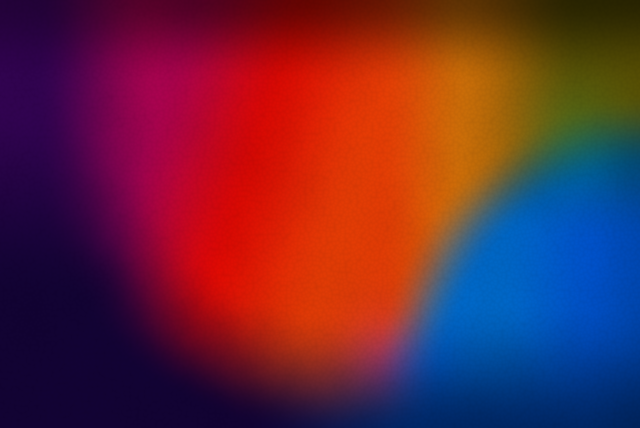
A Shadertoy shader for this background:

```glsl
// Soft spectrum backdrop: violet to amber haze with a blue dome at the lower right, over fine leathery grain.

// Lengths are in canvas heights, origin at the lower left.
const vec3 VIOLET  = vec3(0.19, 0.01, 0.31);
const vec3 MAGENTA = vec3(0.64, 0.01, 0.30);
const vec3 RED     = vec3(0.84, 0.03, 0.01);
const vec3 EMBER   = vec3(0.87, 0.23, 0.02);
const vec3 AMBER   = vec3(0.78, 0.42, 0.03);
const vec3 OLIVE   = vec3(0.34, 0.30, 0.01);
const vec3 INDIGO  = vec3(0.07, 0.01, 0.20);
const vec3 NAVY    = vec3(0.00, 0.15, 0.39);
const vec3 AZURE   = vec3(0.00, 0.39, 0.75);
const vec3 COBALT  = vec3(0.00, 0.31, 0.77);
const vec3 TEAL    = vec3(0.03, 0.29, 0.38);
const vec3 GREEN_GLOW  = vec3(-0.03, 0.10, 0.08);
const vec3 VIOLET_GLOW = vec3(-0.05, 0.00, 0.20);

const vec2  DOME_CENTER = vec2(1.56, 0.10);
const float DOME_RADIUS = 0.59;
const vec2  LIT_CENTER  = vec2(0.80, 0.62);
const vec2  LIT_RADII   = vec2(0.60, 0.54);
const float RED_SLANT   = 0.32;
const float GRAIN_SCALE = 115.0;
const float GRAIN_DEPTH = 0.06;
const float MOTTLE_DEPTH = 0.035;

vec2 hash2(vec2 cell) {
    vec3 q = fract(cell.xyx * vec3(0.1031, 0.1030, 0.0973));
    q += dot(q, q.yzx + 33.33);
    return fract((q.xx + q.yz) * q.zy);
}

// Distance to the nearest scattered cell point
float cellular(vec2 p) {
    vec2 cell = floor(p), f = fract(p);
    float nearest = 2.0;
    for (int y = -1; y <= 1; y++)
    for (int x = -1; x <= 1; x++) {
        vec2 offset = vec2(x, y);
        nearest = min(nearest, length(offset + hash2(cell + offset) - f));
    }
    return nearest;
}

// Cloudy mottling from rotated, warped sines
float mottle(vec2 p) {
    float sum = 0.0, amplitude = 0.5;
    p *= 9.0;
    for (int i = 0; i < 5; i++) {
        sum += amplitude * sin(p.x + 1.3 * sin(p.y)) * cos(p.y + 0.7);
        p = mat2(1.2, 1.3, -1.3, 1.2) * p + 1.9;
        amplitude *= 0.65;
    }
    return sum;
}

float glow(vec2 p, vec2 center, float radius) {
    vec2 d = (p - center) / radius;
    return exp(-dot(d, d));
}

// Horizontal spectrum; its red band leans left toward the bottom
vec3 warmSpectrum(vec2 p) {
    float slanted = p.x + RED_SLANT * (0.78 - p.y);
    vec3 c = mix(VIOLET, MAGENTA, smoothstep(0.08, 0.38, p.x));
    c = mix(c, RED,   smoothstep(0.36, 0.66, slanted));
    c = mix(c, EMBER, smoothstep(0.60, 0.92, slanted));
    c = mix(c, AMBER, smoothstep(0.88, 1.10, p.x));
    return mix(c, OLIVE, smoothstep(1.06, 1.36, p.x));
}

vec3 domeColor(vec2 p) {
    vec3 c = mix(AZURE, COBALT, smoothstep(1.15, 1.40, p.x));
    c = mix(c, TEAL, smoothstep(0.43, 0.72, p.y));
    c = mix(c, NAVY, 1.0 - smoothstep(-0.02, 0.30, p.y));
    return c * (1.0 - 0.12 * smoothstep(1.36, 1.52, p.x));
}

void mainImage(out vec4 fragColor, in vec2 fragCoord) {
    vec2 p = fragCoord / iResolution.y;
    float clouds = mottle(p);
    vec2 q = p + 0.006 * clouds;

    // Warm haze, dimmed along the top
    vec3 color = warmSpectrum(q);
    float topDim = mix(0.72, 0.46, smoothstep(0.0, 0.5, p.x));
    color *= mix(1.0, topDim, smoothstep(0.80, 1.01, q.y));

    // Dark floor and lower left corner
    vec3 floorColor = mix(INDIGO, NAVY, smoothstep(0.55, 1.0, p.x));
    float shadow = smoothstep(0.65, 1.20, length((q - LIT_CENTER) / LIT_RADII));
    shadow *= 1.0 - smoothstep(0.30, 0.78, p.y);
    color = mix(color, floorColor, shadow);

    // Blue dome and the glows on its rim
    float domeDistance = length(q - DOME_CENTER) - DOME_RADIUS;
    color = mix(color, domeColor(p), 1.0 - smoothstep(-0.08, 0.10, domeDistance));
    color += GREEN_GLOW * glow(p, vec2(1.34, 0.67), 0.13);
    color += VIOLET_GLOW * glow(p, vec2(0.91, 0.17), 0.10);

    // Surface texture
    float grain = cellular(p * GRAIN_SCALE) - 0.45;
    color *= 1.0 + MOTTLE_DEPTH * clouds - GRAIN_DEPTH * grain;
    fragColor = vec4(clamp(color, 0.0, 1.0), 1.0);
}
```
